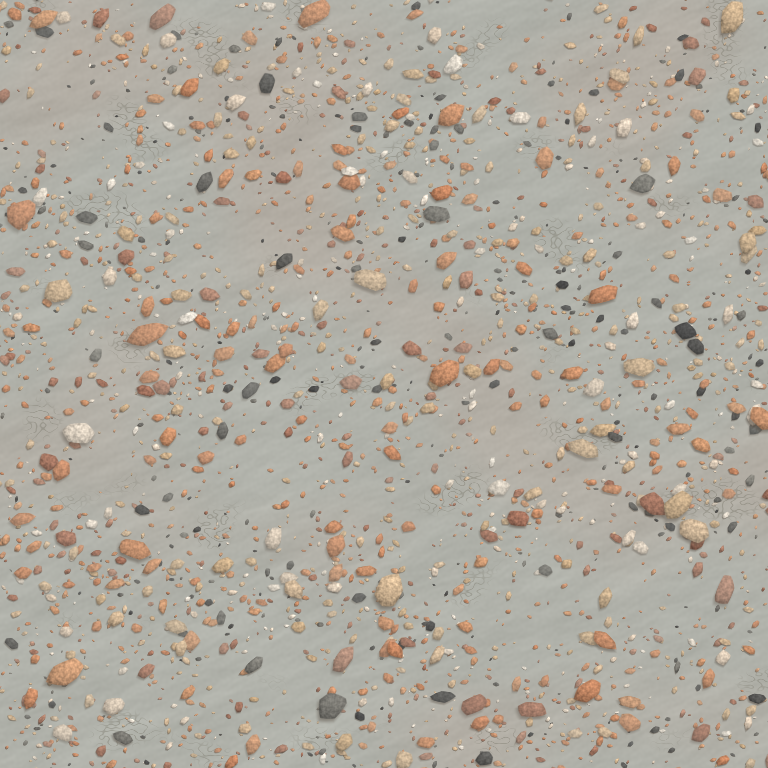
A three.js fragment shader for this texture:

```glsl
// Wet grey mud strewn with orange, tan, cream and dark pebbles.
varying vec2 vUv;

const vec3 MUD = vec3(0.692, 0.698, 0.668);
const vec3 WARM_SILT = vec3(0.705, 0.682, 0.645);
const vec3 DARK_GRIT = vec3(0.47, 0.46, 0.41);
const vec3 SHADOW = vec3(0.33, 0.29, 0.25);
const vec2 LIGHT_DIR = vec2(0.45, 0.89);
const float EDGE = 0.0011;

vec2 hash2(vec2 p) {
  vec3 q = fract(vec3(p.xyx) * vec3(0.1031, 0.1030, 0.0973));
  q += dot(q, q.yzx + 33.33);
  return fract((q.xx + q.yz) * q.zy);
}

mat2 rotation(float angle) {
  float c = cos(angle), s = sin(angle);
  return mat2(c, -s, s, c);
}

float gradientDot(vec2 cell, vec2 offset) {
  float angle = 6.2832 * hash2(cell + 71.0).x;
  return dot(vec2(cos(angle), sin(angle)), offset);
}

// Gradient noise, roughly -0.7 to 0.7
float noise(vec2 p) {
  vec2 i = floor(p), f = fract(p);
  vec2 u = f * f * f * (f * (f * 6.0 - 15.0) + 10.0);
  vec2 e = vec2(1.0, 0.0);
  return mix(mix(gradientDot(i, f), gradientDot(i + e, f - e), u.x),
             mix(gradientDot(i + e.yx, f - e.yx), gradientDot(i + 1.0, f - 1.0), u.x), u.y);
}

float fbm(vec2 p) {
  float sum = 0.0, amp = 0.6;
  for (int i = 0; i < 4; i++) {
    sum += amp * noise(p);
    p = rotation(0.6) * p * 2.1 + 13.7;
    amp *= 0.5;
  }
  return sum;
}

// Rounded irregular polygon: 1 on the outline, 0 in the middle
float stoneDistance(vec2 p, vec2 seed) {
  float facets = 0.0;
  for (int i = 0; i < 6; i++) {
    vec2 h = hash2(seed + float(i) * 7.3);
    float angle = (float(i) + 0.7 * h.x) * 1.0472;
    facets = max(facets, dot(p, vec2(cos(angle), sin(angle))) / mix(0.72, 1.05, h.y));
  }
  return mix(length(p), facets, 0.65);
}

vec3 stoneColor(float pick, float tint) {
  vec3 orange = mix(vec3(0.76, 0.51, 0.37), vec3(0.80, 0.60, 0.45), tint);
  vec3 brown = mix(vec3(0.62, 0.42, 0.34), vec3(0.70, 0.54, 0.46), tint);
  vec3 tan_ = mix(vec3(0.77, 0.65, 0.50), vec3(0.82, 0.72, 0.60), tint);
  vec3 cream = mix(vec3(0.85, 0.77, 0.68), vec3(0.91, 0.88, 0.83), tint);
  vec3 slate = mix(vec3(0.27, 0.27, 0.27), vec3(0.50, 0.49, 0.46), tint);
  vec3 color = mix(orange, brown, step(0.36, pick));
  color = mix(color, tan_, step(0.53, pick));
  color = mix(color, cream, step(0.77, pick));
  return mix(color, slate, step(0.89, pick));
}

// Mud: soft slanted relief, silt tint and patches of exposed grit
vec3 mudColor(vec2 uv) {
  vec2 slant = rotation(0.45) * uv;
  float relief = fbm(slant * vec2(7.0, 17.0));
  float slope = relief - fbm((slant + vec2(0.002, 0.004)) * vec2(7.0, 17.0));
  vec3 color = mix(MUD, WARM_SILT, smoothstep(-0.1, 0.5, noise(uv * 4.0 + 5.0)));
  color += 0.035 * relief + 0.13 * slope + 0.012 * noise(uv * 190.0);
  float patches = smoothstep(0.27, 0.46, noise(uv * vec2(9.0, 13.0) + 31.0));
  float wrinkles = smoothstep(0.13, 0.0, abs(noise(uv * vec2(85.0, 125.0))));
  return mix(color, DARK_GRIT, 0.4 * patches * wrinkles);
}

// Scatters one size of stone over the ground, with shadow and shading
vec3 addStones(vec3 ground, vec2 uv, float cells, float radius, float density, float seed) {
  vec2 home = floor(uv * cells);
  for (int y = -1; y <= 1; y++) {
    for (int x = -1; x <= 1; x++) {
      vec2 cell = home + vec2(float(x), float(y));
      vec2 id = cell + seed;
      vec2 place = hash2(id), look = hash2(id + 19.0);
      vec2 shape = hash2(id + 43.0), state = hash2(id + 87.0);
      vec2 center = (cell + 0.5 + 0.8 * (place - 0.5)) / cells;
      float crowding = clamp(1.0 + 1.5 * noise(center * 6.5 + 3.0), 0.3, 1.8);
      float size = radius * mix(0.65, 1.45, shape.x * shape.x);
      vec2 offset = (uv - center) / size;
      if (state.x > density * crowding || length(offset) > 2.2) continue;

      mat2 turn = rotation(0.35 + 2.2 * (shape.y - 0.5));
      vec2 stretch = vec2(0.82, mix(1.05, 1.65, look.y));
      float dist = stoneDistance(turn * offset * stretch, id);
      float shadeDist = stoneDistance(turn * (offset + 0.24 * LIGHT_DIR) * stretch, id);
      float soft = EDGE / size;
      float shadow = smoothstep(1.25, 0.75, shadeDist);
      ground = mix(ground, SHADOW, 0.55 * shadow * (1.0 - 0.5 * state.y));

      vec3 color = stoneColor(look.x, fract(look.y * 7.0));
      float facing = dot(offset, LIGHT_DIR);
      float speckle = noise(uv * 210.0 + id) + 0.6 * noise(uv * 390.0);
      color *= 1.0 + 0.17 * facing + 0.24 * speckle - 0.13 * smoothstep(0.6, 1.0, dist);
      color = mix(color, MUD, 0.28 * state.y);
      ground = mix(ground, color, smoothstep(1.0 + soft, 1.0 - soft, dist));
    }
  }
  return ground;
}

void main() {
  vec3 color = mudColor(vUv);
  color = addStones(color, vUv, 95.0, 0.0023, 0.20, 311.0);
  color = addStones(color, vUv, 52.0, 0.0047, 0.36, 207.0);
  color = addStones(color, vUv, 29.0, 0.0088, 0.40, 113.0);
  color = addStones(color, vUv, 15.0, 0.0145, 0.34, 17.0);
  gl_FragColor = vec4(clamp(color, 0.0, 1.0), 1.0);
}
```
